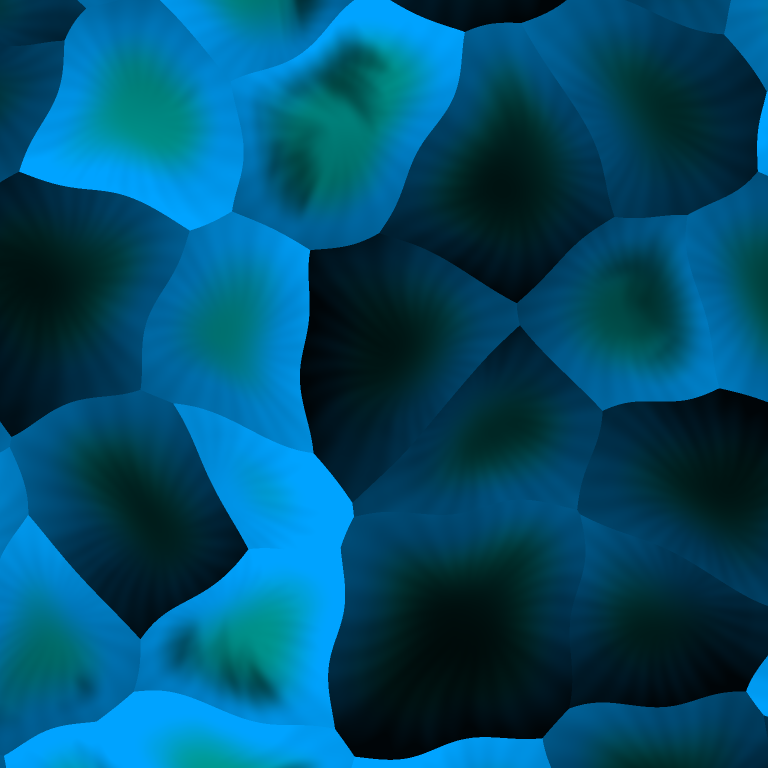
Give the GLSL for this texture, as a Shadertoy shader.

```glsl
vec3 hash3(vec2 cell) {
    vec3 k = vec3(dot(cell, vec2(127.1, 311.7)),
                  dot(cell, vec2(269.5, 183.3)),
                  dot(cell, vec2(419.2, 371.9)));
    return fract(sin(k) * 43758.545);
}

// Layered, folded sines: soft clouds around zero
float smoke(vec2 p) {
    float sum = 0.0, amp = 0.5;
    for (int i = 0; i < 5; i++) {
        p = mat2(1.5, 1.1, -1.1, 1.5) * p + 1.7;
        p += 0.45 * sin(p.yx + float(i));
        sum += amp * sin(p.x) * sin(p.y);
        amp *= 0.52;
    }
    return sum;
}

// Seed: xy is its place, z its tone; dark seeds claim larger cells
vec3 seedAt(vec2 cell) {
    vec3 h = hash3(cell);
    return vec3(cell + 0.08 + 0.84 * h.xy, h.z);
}

float power(vec2 p, vec3 seed) {
    vec2 d = p - seed.xy;
    return dot(d, d) - 0.32 * (1.0 - seed.z);
}

vec3 paintedCells(vec2 uv) {
    vec2 p = uv * 4.2 + vec2(3.0, 7.0);
    vec2 q = p + 0.06 * sin(p.yx * 2.7 + 1.0) + 0.025 * sin(p.yx * 8.3 + p * 3.0);
    vec2 base = floor(q);

    // Owning cell
    vec3 owner = vec3(0.0);
    float nearest = 1e5;
    for (int y = -2; y <= 2; y++)
    for (int x = -2; x <= 2; x++) {
        vec3 seed = seedAt(base + vec2(x, y));
        float d = power(q, seed);
        if (d < nearest) { nearest = d; owner = seed; }
    }

    // Rounded distance to the cell border
    float sum = 0.0;
    for (int y = -2; y <= 2; y++)
    for (int x = -2; x <= 2; x++) {
        vec3 seed = seedAt(base + vec2(x, y));
        float gap = length(seed.xy - owner.xy);
        if (gap > 0.001) {
            float border = (power(q, seed) - nearest) / (2.0 * gap);
            sum += exp(-12.0 * border);
        }
    }
    float depth = -log(sum) / 12.0;

    // Light inside the cell: tone, slope, clouds and faint rays
    vec3 trait = hash3(owner.xy * 3.1);
    vec2 offset = q - owner.xy;
    float cloud = smoke(p * 1.1 + trait.xy * 20.0);
    float bright = smoothstep(0.36, 0.52, owner.z);
    float angle = atan(offset.y, offset.x);
    float rays = sin(angle * 9.0 + trait.x * 6.0) * sin(angle * 17.0 + trait.y * 6.0);
    float slopeAngle = 6.283 * trait.z;
    float light = mix(0.27, 0.72 + 0.25 * trait.x, bright);
    light += 0.36 * dot(offset, vec2(cos(slopeAngle), sin(slopeAngle)));
    light += 0.10 * cloud + 0.025 * rays * smoothstep(0.1, 0.4, length(offset));
    light -= 0.5 * bright * smoothstep(0.22, 0.65, cloud) * smoothstep(0.0, 0.2, depth);

    // Blue rim, teal heart; dark cells sink to black
    float heart = smoothstep(0.06, 0.33, depth + 0.09 * cloud);
    light *= 1.0 - 0.65 * (1.0 - bright) * smoothstep(0.18, 0.5, depth + 0.12 * cloud);
    vec3 rim = vec3(0.0, 0.64, 1.0);
    vec3 teal = vec3(0.0, 0.61, 0.58);
    return mix(rim, teal, heart) * clamp(light, 0.03, 1.0);
}

void mainImage(out vec4 fragColor, in vec2 fragCoord) {
    // Four samples smooth the borders
    vec3 color = vec3(0.0);
    for (int i = 0; i < 4; i++) {
        vec2 shift = vec2(i % 2, i / 2) * 0.5 - 0.25;
        color += paintedCells((fragCoord + shift) / iResolution.y);
    }
    fragColor = vec4(color / 4.0, 1.0);
}
```
